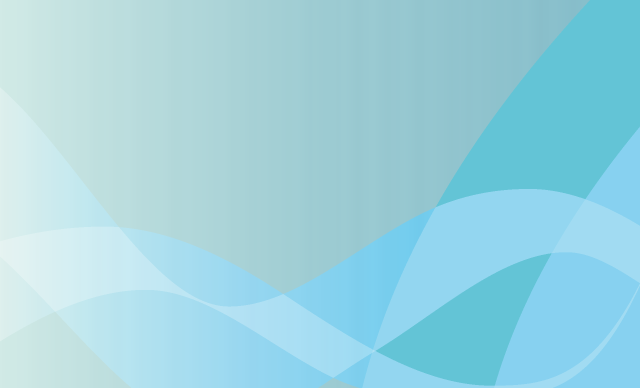
This background is drawn by a WebGL 1 fragment shader. Its source:

```glsl
precision highp float;

uniform vec2 u_resolution;

// Cubic segment between two knots, each holding x, height and slope
float segment(float x, vec3 a, vec3 b) {
  float width = b.x - a.x;
  float t = (x - a.x) / width;
  float s = 1.0 - t;
  return mix(a.y, b.y, t * t * (3.0 - 2.0 * t))
       + width * t * s * (s * a.z - t * b.z);
}

// Smooth curve through five knots
float curve(float x, vec3 a, vec3 b, vec3 c, vec3 d, vec3 e) {
  if (x < b.x) return segment(x, a, b);
  if (x < c.x) return segment(x, b, c);
  if (x < d.x) return segment(x, c, d);
  return segment(x, d, e);
}

float hashSlope(float n) {
  return fract(sin(n * 127.1) * 437.58) * 2.0 - 1.0;
}

// One-dimensional gradient noise
float gradientNoise(float x) {
  float cell = floor(x);
  float f = x - cell;
  float blend = f * f * f * (f * (f * 6.0 - 15.0) + 10.0);
  return mix(hashSlope(cell) * f, hashSlope(cell + 1.0) * (f - 1.0), blend);
}

float between(float y, float low, float high) {
  return step(low, y) * step(y, high);
}

vec3 backdrop(float x) {
  vec3 color = mix(vec3(0.84, 0.93, 0.91), vec3(0.74, 0.87, 0.87), smoothstep(-0.08, 0.21, x));
  color = mix(color, vec3(0.62, 0.80, 0.825), clamp((x - 0.17) / 0.31, 0.0, 1.0));
  return mix(color, vec3(0.53, 0.745, 0.795), clamp((x - 0.48) / 0.42, 0.0, 1.0));
}

vec3 ribbonBlue(float x) {
  vec3 color = mix(vec3(0.87, 0.94, 0.93), vec3(0.75, 0.905, 0.935), clamp(x / 0.14, 0.0, 1.0));
  color = mix(color, vec3(0.59, 0.84, 0.94), clamp((x - 0.14) / 0.25, 0.0, 1.0));
  return mix(color, vec3(0.45, 0.80, 0.93), clamp((x - 0.39) / 0.25, 0.0, 1.0));
}

vec3 scene(vec2 p) {
  // Low wave: crest at the left, trough at the lower right
  float lowTop = curve(p.x, vec3(0.0, 0.378, 0.46), vec3(0.163, 0.416, 0.0),
    vec3(0.44, 0.245, -1.09), vec3(0.768, 0.006, 0.0), vec3(1.0, 0.27, 3.3));
  float lowBottom = curve(p.x, vec3(0.0, 0.12, 1.02), vec3(0.228, 0.253, 0.0),
    vec3(0.516, 0.03, -0.82), vec3(0.781, -0.021, 0.0), vec3(1.0, 0.264, 3.6));

  // High wave: falls from the left, crest at the right
  float highTop = curve(p.x, vec3(0.0, 0.775, -1.43), vec3(0.358, 0.21, 0.0),
    vec3(0.681, 0.466, 0.69), vec3(0.827, 0.513, 0.0), vec3(1.0, 0.418, -1.0));
  float highBottom = curve(p.x, vec3(0.0, 0.339, -1.48), vec3(0.339, -0.105, 0.0),
    vec3(0.583, 0.092, 0.99), vec3(0.885, 0.35, 0.0), vec3(1.0, 0.27, -1.07));

  float low = between(p.y, lowBottom, lowTop);
  float high = between(p.y, highBottom, highTop);

  // Rising sweep: teal band, then a blue field
  float teal = step(0.566 + p.y * (0.15 + 0.206 * p.y), p.x);
  float field = step(0.772 + p.y * (0.176 + 0.241 * p.y), p.x);

  vec3 base = backdrop(p.x);
  base = mix(base, vec3(0.39, 0.77, 0.84), teal);
  base = mix(base, vec3(0.53, 0.82, 0.94), field);

  vec3 ribbon = ribbonBlue(p.x);
  ribbon = mix(ribbon, vec3(0.575, 0.84, 0.94), teal);
  ribbon = mix(ribbon, vec3(0.63, 0.86, 0.95), field);

  // Crossing ribbons turn paler
  vec3 color = mix(base, ribbon, max(low, high));
  color = mix(color, vec3(1.0), 0.25 * low * high);

  // Faint vertical streaks outside the sweep
  return color + 0.014 * gradientNoise(p.x * 42.0) * (1.0 - teal);
}

void main() {
  // Average nine samples for smooth edges
  vec3 sum = vec3(0.0);
  for (int i = 0; i < 3; i++) {
    for (int j = 0; j < 3; j++) {
      vec2 offset = (vec2(float(i), float(j)) - 1.0) / 3.0;
      sum += scene((gl_FragCoord.xy + offset) / u_resolution);
    }
  }
  gl_FragColor = vec4(sum / 9.0, 1.0);
}
```
